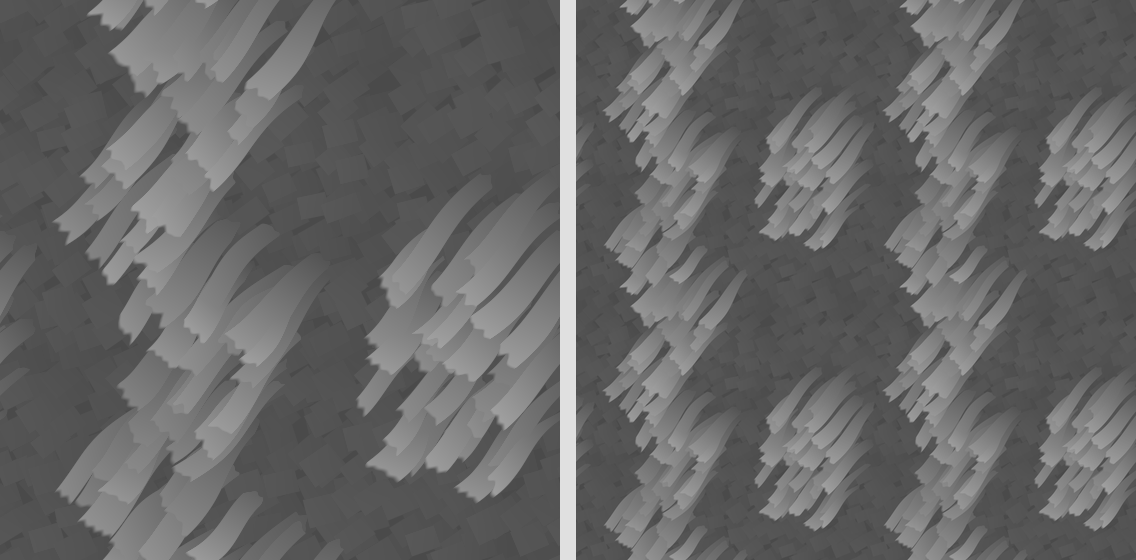
Left: one tile. Right: repeated 2 by 2.
This texture is drawn by a Shadertoy shader. Its source:

```glsl
// Grey diagonal tufts with ragged bright tips over a bed of dark overlapping chips, tiling.

const float TAU = 6.2831853;
const float TUFT_CELLS = 16.0;
const float CHIP_CELLS = 26.0;
const float GAP_TONE = 0.29;

vec4 hash4(vec2 cell, float seed) {
    vec4 q = fract((cell.xyxy + seed) * vec4(0.1031, 0.1030, 0.0973, 0.1099));
    q += dot(q, q.wzxy + 33.33);
    return fract((q.xxyz + q.yzzw) * q.zywx);
}

float cornerSlope(vec2 corner, vec2 offset, float period) {
    float angle = TAU * hash4(mod(corner, period), 7.3).x;
    return dot(vec2(cos(angle), sin(angle)), offset);
}

// Gradient noise that wraps after a whole number of cells
float gradientNoise(vec2 p, float period) {
    vec2 i = floor(p), f = p - i;
    vec2 u = f * f * f * (f * (f * 6.0 - 15.0) + 10.0);
    vec2 e = vec2(1.0, 0.0);
    float low = mix(cornerSlope(i, f, period),
                    cornerSlope(i + e.xy, f - e.xy, period), u.x);
    float high = mix(cornerSlope(i + e.yx, f - e.yx, period),
                     cornerSlope(i + e.xx, f - e.xx, period), u.x);
    return mix(low, high, u.y);
}

vec2 wrapOffset(vec2 d) {
    return fract(d + 0.5) - 0.5;
}

// Coordinates along and across a direction
vec2 toFrame(vec2 d, float angle) {
    vec2 dir = vec2(cos(angle), sin(angle));
    return vec2(dot(d, dir), dot(d, vec2(-dir.y, dir.x)));
}

// Negative where tufts have their tips: a winding column and a patch
float tuftZone(vec2 p) {
    float middle = 0.27 + 0.065 * cos(2.0 * TAU * (p.y - 0.325));
    float column = abs(wrapOffset(vec2(p.x - middle, 0.0)).x) - 0.115;
    vec2 fromPatch = wrapOffset(p - vec2(0.78, 0.32)) / vec2(0.16, 0.22);
    float patchEdge = 0.16 * (length(fromPatch) - 1.0);
    return min(column, patchEdge) + 0.06 * gradientNoise(p * 7.0, 7.0);
}

// One curved strip, bright at its tip and fading toward its root
float tuft(vec2 fromTip, vec4 shape, vec4 look, float pixel) {
    vec2 q = toFrame(fromTip, mix(0.71, 0.89, shape.x));
    float len = mix(0.17, 0.28, shape.y);
    float t = clamp(q.x / len, 0.0, 1.0);
    float across = q.y + 0.009 * (sin(5.0 * t + 2.0 * look.x) - sin(2.0 * look.x));
    float halfWidth = mix(0.016, 0.033, shape.z);
    halfWidth *= 1.0 - mix(0.15, 0.9, look.y * look.y) * smoothstep(0.3, 1.0, t);

    float ragged = 0.018 * gradientNoise(vec2(across * 65.0, look.z * 50.0), 64.0);
    float along = q.x + ragged + across * (look.w - 0.5) * 0.6;
    float side = smoothstep(-pixel, pixel, halfWidth - abs(across));
    float root = smoothstep(-pixel, pixel, len - along - 8.0 * across * across / len);
    float tip = smoothstep(-0.002, 0.012, along);

    float tone = mix(mix(0.51, 0.635, shape.w), mix(0.32, 0.39, look.z), t);
    tone += across * (look.x - 0.5) * 0.8;
    return mix(GAP_TONE, tone, side * root * tip);
}

// One small dark rectangle with a slight slope in tone
float chip(vec2 fromCentre, vec4 shape, float pixel) {
    vec2 q = toFrame(fromCentre, mix(0.2, 0.75, shape.x));
    vec2 halfSize = vec2(mix(0.026, 0.036, shape.y), mix(0.018, 0.028, shape.z));
    vec2 inside = halfSize - abs(q);
    float cover = smoothstep(-pixel, pixel, min(inside.x, inside.y));
    return mix(GAP_TONE, mix(0.308, 0.343, shape.w) - 0.2 * q.x, cover);
}

float chipBed(vec2 uv, float pixel) {
    vec2 home = floor(uv * CHIP_CELLS);
    float tone = GAP_TONE;
    for (int y = -2; y <= 2; y++) {
        for (int x = -2; x <= 2; x++) {
            vec2 cell = home + vec2(x, y);
            vec2 id = mod(cell, CHIP_CELLS);
            vec2 centre = (cell + hash4(id, 11.0).xy) / CHIP_CELLS;
            tone = max(tone, chip(uv - centre, hash4(id, 47.0), pixel));
        }
    }
    return tone - 0.006 + 0.02 * gradientNoise(uv * 5.0, 5.0);
}

float tuftLayer(vec2 uv, float pixel) {
    vec2 home = floor(uv * TUFT_CELLS);
    float tone = 0.0;
    for (int y = -4; y <= 1; y++) {
        for (int x = -4; x <= 1; x++) {
            vec2 cell = home + vec2(x, y);
            vec2 id = mod(cell, TUFT_CELLS);
            vec2 tip = (cell + hash4(id, 83.0).xy) / TUFT_CELLS;
            if (tuftZone(tip) < 0.0) {
                tone = max(tone, tuft(uv - tip, hash4(id, 131.0), hash4(id, 171.0), pixel));
            }
        }
    }
    return tone;
}

void mainImage(out vec4 fragColor, in vec2 fragCoord) {
    vec2 uv = fragCoord / iResolution.xy;
    float pixel = 0.8 / iResolution.y;
    float tone = max(chipBed(uv, pixel), tuftLayer(uv, pixel));
    fragColor = vec4(vec3(tone), 1.0);
}
```
